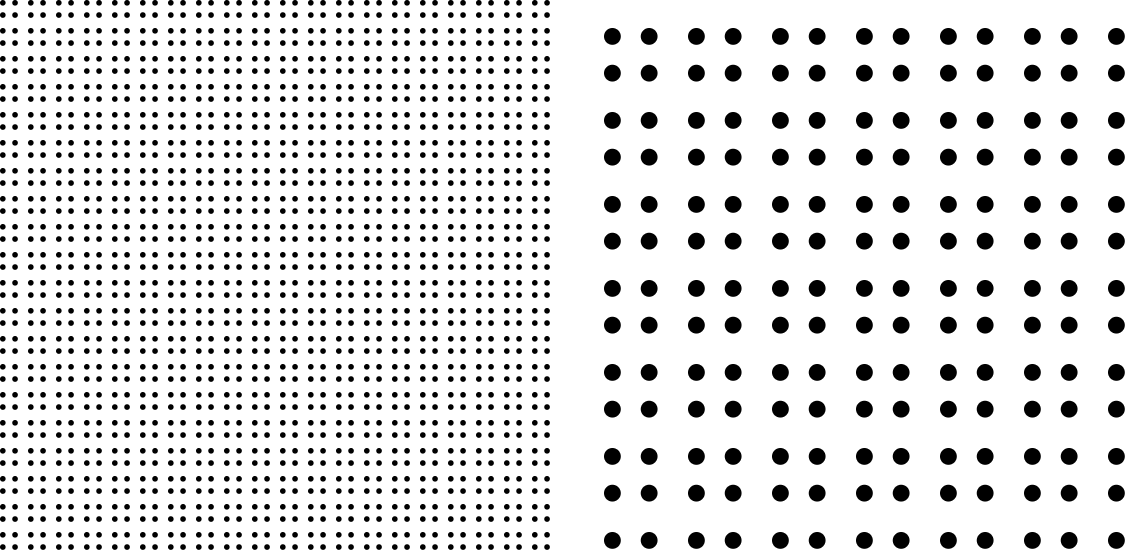
Left: the whole. Right: its middle third, enlarged.
This pattern is drawn by a WebGL 2 fragment shader. Its source:

```glsl
#version 300 es
precision highp float;
// Black dots on white, in a 20 by 20 grid of groups of two by two.

uniform vec2 u_resolution;
out vec4 fragColor;

const float REPEATS = 20.0;
const vec3 PAPER = vec3(1.0);
const vec3 INK = vec3(0.0);

// All lengths below are fractions of one repeat, from its top left corner.
const float DOT_RADIUS = 0.1;
const float FIRST_DOT = 0.1;
const float DOT_SPACING = 0.4375;

// Shortest offset between two points of a wrapping unit cell.
vec2 wrappedOffset(vec2 p, vec2 center) {
    vec2 d = p - center;
    return d - floor(d + 0.5);
}

// Signed distance to the nearest dot of a group.
float dotGroup(vec2 cell, float first, float spacing, float radius) {
    float nearest = 1.0;
    for (int row = 0; row < 2; row++) {
        for (int column = 0; column < 2; column++) {
            vec2 center = first + spacing * vec2(column, row);
            nearest = min(nearest, length(wrappedOffset(cell, center)));
        }
    }
    return nearest - radius;
}

// Coverage of a shape, with an edge softened over the given width.
float coverage(float distanceToEdge, float softness) {
    return clamp(0.5 - distanceToEdge / softness, 0.0, 1.0);
}

void main() {
    vec2 uv = gl_FragCoord.xy / u_resolution;

    // Repeating cell, measured downwards from the top
    vec2 cell = fract(vec2(uv.x, 1.0 - uv.y) * REPEATS);

    // Dots, smoothed over one pixel
    float softness = REPEATS / min(u_resolution.x, u_resolution.y);
    float edge = dotGroup(cell, FIRST_DOT, DOT_SPACING, DOT_RADIUS);
    fragColor = vec4(mix(PAPER, INK, coverage(edge, softness)), 1.0);
}
```
